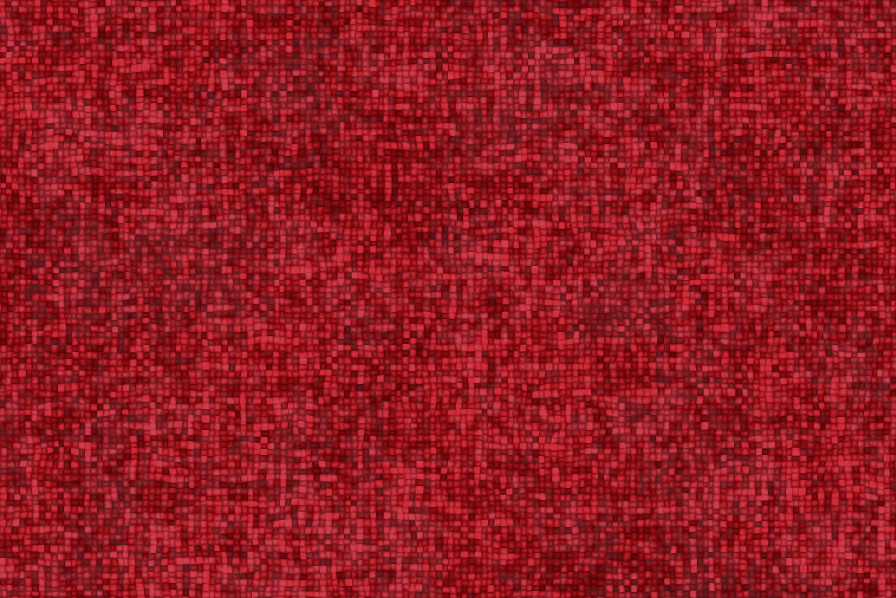
This texture is drawn by a Shadertoy shader. Its source:

```glsl
// Red melange cloth in plain weave, with streaky mottled yarns.

const float PI = 3.14159265;
const float THREADS = 92.0;   // threads per canvas height
const int SAMPLES = 3;        // antialiasing samples per axis

const vec3 SHADOW = vec3(0.33, 0.018, 0.028);
const vec3 CRIMSON = vec3(0.545, 0.045, 0.070);
const vec3 HIGHLIGHT = vec3(0.81, 0.175, 0.225);
const vec3 PINK_SHEEN = vec3(0.01, 0.065, 0.075);

float hash(vec2 p) {
    vec3 q = fract(vec3(p.xyx) * 0.1031);
    q += dot(q, q.yzx + 33.33);
    return fract((q.x + q.y) * q.z);
}

float valueNoise(vec2 p) {
    vec2 i = floor(p), f = fract(p);
    f = f * f * (3.0 - 2.0 * f);
    float low = mix(hash(i), hash(i + vec2(1, 0)), f.x);
    float high = mix(hash(i + vec2(0, 1)), hash(i + vec2(1, 1)), f.x);
    return mix(low, high, f.y);
}

// Noise that runs along one thread and is independent of its neighbours.
float threadNoise(float thread, float along, float span, float seed) {
    float x = along / span + 7.3 * hash(vec2(thread, seed));
    float i = floor(x);
    float row = thread + seed * 211.0;
    return mix(hash(vec2(i, row)), hash(vec2(i + 1.0, row)),
               smoothstep(0.0, 1.0, x - i));
}

// Dye strength of a yarn, centred on zero: short flecks and long streaks.
float yarnDye(float thread, float along, float seed) {
    float fleck = threadNoise(thread, along, 1.7, seed) - 0.5;
    float streak = threadNoise(thread, along, 18.0, seed + 1.0) - 0.5;
    return 0.78 * fleck + 0.48 * streak;
}

// Rounded bump of the yarn on top; x runs across it, y along it.
float yarnRelief(vec2 local) {
    vec2 c = cos(PI * local);
    return c.x * (0.5 + 0.5 * c.y);
}

vec3 toneColor(float tone) {
    vec3 lower = mix(SHADOW, CRIMSON, clamp(tone * 2.0, 0.0, 1.0));
    return mix(lower, HIGHLIGHT, clamp(tone * 2.0 - 1.0, 0.0, 1.0));
}

vec3 cloth(vec2 p) {
    // Slightly uneven threads
    vec2 wobble = vec2(valueNoise(p * vec2(0.5, 0.22)),
                       valueNoise(p * vec2(0.22, 0.5) + 57.0));
    vec2 q = p + 0.65 * (wobble - 0.5);

    // Alternating warp and weft crossings
    vec2 cell = floor(q);
    vec2 local = q - cell - 0.5;
    bool warpOnTop = mod(cell.x + cell.y, 2.0) < 0.5;
    float dye = warpOnTop ? yarnDye(cell.x, q.y, 3.0)
                          : yarnDye(cell.y, q.x, 11.0);
    float relief = yarnRelief(warpOnTop ? local : local.yx);

    // Fibre fuzz and broad clouds
    float fuzz = valueNoise(p * 2.3 + 19.0) - 0.5;
    float cloud = valueNoise(p / 16.0 + 5.0) - 0.5;
    float tone = 0.52 + dye + 0.55 * (relief - 0.5)
               + 0.22 * fuzz + 0.16 * cloud;

    float sheen = 0.65 * valueNoise(p * 0.9 + 83.0)
                + 0.35 * valueNoise(p / 9.0 + 31.0);
    return toneColor(tone) + PINK_SHEEN * smoothstep(0.35, 0.7, sheen);
}

void mainImage(out vec4 fragColor, in vec2 fragCoord) {
    vec3 sum = vec3(0.0);
    for (int y = 0; y < SAMPLES; y++) {
        for (int x = 0; x < SAMPLES; x++) {
            vec2 offset = (vec2(x, y) + 0.5) / float(SAMPLES) - 0.5;
            sum += cloth((fragCoord + offset) / iResolution.y * THREADS);
        }
    }
    fragColor = vec4(sum / float(SAMPLES * SAMPLES), 1.0);
}
```
